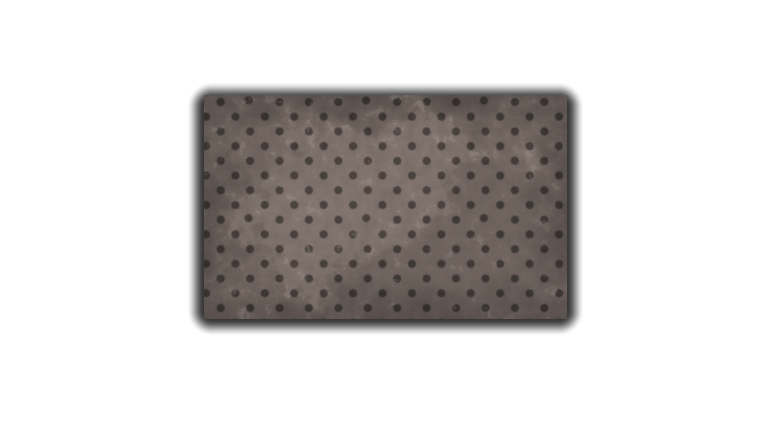
Give the GLSL for this pattern, as a Shadertoy shader.

```glsl
// A worn brown card of staggered soft dots, lying on white with a blurred shadow.
// Dots are two interleaved square grids; the wear is wrapped gradient noise
// thresholded into ragged patches. Lengths are in canvas heights.

#define CARD_CENTRE vec2(0.0034, 0.0274)
#define CARD_HALF vec2(0.4144, 0.2557)
#define DOT_PITCH 0.06717
#define DOT_RADIUS 0.0092
#define DOT_SOFT 0.0030
#define DOT_DARKNESS 0.42
#define SHADOW_BLUR 0.026
#define SHADOW_DARKNESS 0.78
#define EDGE_COLOUR vec3(0.345, 0.310, 0.292)
#define BASE_COLOUR vec3(0.430, 0.388, 0.367)
#define LIGHT_COLOUR vec3(0.525, 0.473, 0.447)
#define NOISE_CELLS vec2(14.0, 8.0)

float hash(vec2 c) {
    vec3 q = fract(c.xyx * vec3(0.1031, 0.1030, 0.0973));
    q += dot(q, q.yzx + 33.33);
    return fract((q.x + q.y) * q.z);
}

// Dot product of a random unit gradient with the offset from its wrapped corner
float corner(vec2 cell, vec2 offset, vec2 period) {
    float angle = 6.28319 * hash(mod(cell, period) + 0.13 * period);
    return dot(vec2(cos(angle), sin(angle)), offset);
}

float gradientNoise(vec2 x, vec2 period) {
    vec2 i = floor(x), f = x - i;
    vec2 w = f * f * f * (f * (f * 6.0 - 15.0) + 10.0);
    vec2 e = vec2(1.0, 0.0);
    float low = mix(corner(i, f, period), corner(i + e, f - e, period), w.x);
    float high = mix(corner(i + e.yx, f - e.yx, period), corner(i + 1.0, f - 1.0, period), w.x);
    return mix(low, high, w.y);
}

// Wrapping fractal noise over uv in 0..1
float fbm(vec2 uv, vec2 cells) {
    float sum = 0.0, amplitude = 0.6;
    for (int k = 0; k < 5; k++) {
        sum += amplitude * gradientNoise(uv * cells, cells);
        cells *= 2.0;
        amplitude *= 0.58;
    }
    return sum;
}

float roundedBox(vec2 p, vec2 halfSize, float radius) {
    vec2 d = abs(p) - halfSize + radius;
    return length(max(d, 0.0)) + min(max(d.x, d.y), 0.0) - radius;
}

float lobe(vec2 s, vec2 centre, vec2 size) {
    vec2 d = (s - centre) / size;
    return exp(-dot(d, d));
}

// Staggered dots; every fourth one of the second grid sits slightly off
float dots(vec2 p) {
    vec2 g = (p - vec2(-0.0068, 0.0046)) / DOT_PITCH;
    float cover = 0.0;
    for (int k = 0; k < 2; k++) {
        vec2 local = g - 0.5 * float(k);
        vec2 id = round(local);
        vec2 phase = mod(id + 1.0, 4.0);
        vec2 nudge = (k == 1 && phase.x + phase.y < 0.5) ? vec2(-0.055, 0.055) : vec2(0.0);
        float d = length(local - id - nudge) * DOT_PITCH - DOT_RADIUS;
        cover = max(cover, 1.0 - smoothstep(-DOT_SOFT, DOT_SOFT, d));
    }
    return cover;
}

vec3 cardColour(vec2 p, vec2 uv) {
    vec2 s = p / CARD_HALF;
    float broad = fbm(uv, NOISE_CELLS);
    float fine = fbm(uv + 0.37, NOISE_CELLS * 4.0);

    // Broad light and dark areas
    float glow = 0.85 * lobe(s, vec2(-0.42, -0.10), vec2(0.42, 0.60))
               + 0.75 * lobe(s, vec2(0.15, 0.30), vec2(0.35, 0.50))
               + 0.40 * lobe(s, vec2(0.75, 0.40), vec2(0.20, 0.50))
               - 0.55 * lobe(s, vec2(0.28, -0.65), vec2(0.28, 0.30))
               - 0.50 * lobe(s, vec2(0.55, 0.08), vec2(0.14, 0.30));

    // Darkened border, then a smooth tint with ragged patches
    vec2 inset = 1.0 - abs(s);
    float border = min(inset.x * CARD_HALF.x, inset.y * CARD_HALF.y);
    float centre = smoothstep(-0.03, 0.11, border + 0.09 * broad);
    float field = glow + 0.8 * broad + 0.3 * fine;
    float ragged = smoothstep(0.34, 0.42, field);
    vec3 col = mix(EDGE_COLOUR, BASE_COLOUR, centre);
    col = mix(col, LIGHT_COLOUR, 0.55 * smoothstep(-0.1, 1.0, field) + 0.24 * ragged);

    // Pale scuffs and fine grain
    float scuff = smoothstep(0.26, 0.40, fine + 0.35 * broad);
    col += 0.035 * scuff + 0.035 * fine;
    return col * (1.0 - DOT_DARKNESS * dots(p) * (1.0 - 0.3 * scuff));
}

void mainImage(out vec4 fragColor, in vec2 fragCoord) {
    vec2 uv = fragCoord / iResolution.xy;
    vec2 p = (fragCoord - 0.5 * iResolution.xy) / iResolution.y - CARD_CENTRE;
    float pixel = 1.0 / iResolution.y;

    // Rounded shadow, larger than the card and a little lower
    float d = roundedBox(p + vec2(0.0, 0.0046), CARD_HALF + vec2(0.0137, 0.0092), 0.032);
    float shadow = 1.0 - smoothstep(-0.0137, SHADOW_BLUR, d);
    vec3 col = vec3(1.0 - SHADOW_DARKNESS * shadow);

    // Square-cornered card on top
    float edge = roundedBox(p, CARD_HALF, 0.0);
    col = mix(col, cardColour(p, uv), smoothstep(0.5 * pixel, -0.5 * pixel, edge));
    fragColor = vec4(col, 1.0);
}
```
